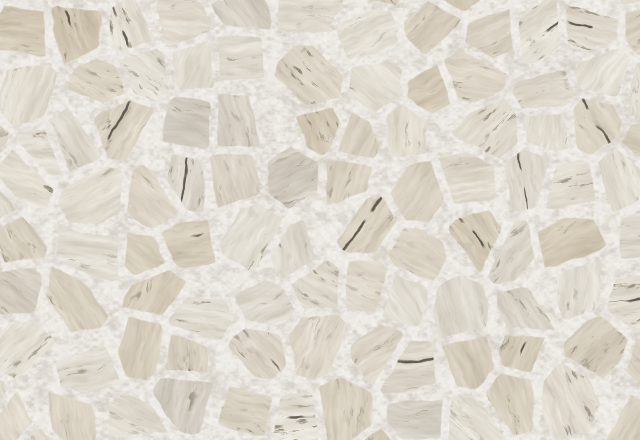
This texture is drawn by a Shadertoy shader. Its source:

```glsl
const float CELLS = 7.9;            // stones per canvas height
const float JITTER = 0.78;          // irregularity of the stone layout
const float GAP = 0.075;            // half joint width, in cells
const float CORNER = 0.035;         // corner rounding, in cells
const float WOBBLE = 0.035;         // roughness of the outlines, in cells
const vec3 GROUT_LIGHT = vec3(0.935, 0.922, 0.902);
const vec3 GROUT_SHADE = vec3(0.845, 0.825, 0.790);
const vec3 STONE_PALE = vec3(0.893, 0.873, 0.832);
const vec3 STONE_TAN = vec3(0.815, 0.775, 0.695);
const vec3 STONE_GREY = vec3(0.825, 0.800, 0.760);
const vec3 VEIN = vec3(0.56, 0.52, 0.45);
const vec3 CRACK = vec3(0.27, 0.24, 0.20);

float hash(vec2 p) {
    return fract(sin(dot(p, vec2(127.1, 311.7))) * 43758.5453);
}

vec2 hash2(vec2 p) {
    return vec2(hash(p), hash(p + 57.3));
}

float noise(vec2 p) {
    vec2 i = floor(p), f = fract(p);
    f = f * f * (3.0 - 2.0 * f);
    return mix(mix(hash(i), hash(i + vec2(1, 0)), f.x),
               mix(hash(i + vec2(0, 1)), hash(i + vec2(1, 1)), f.x), f.y);
}

float fbm(vec2 p) {
    float sum = 0.0, amp = 0.533;
    for (int i = 0; i < 4; i++) {
        sum += amp * noise(p);
        p = p * 2.03 + 17.1;
        amp *= 0.5;
    }
    return sum;
}

float smoothMin(float a, float b, float k) {
    float h = max(k - abs(a - b), 0.0) / k;
    return min(a, b) - h * h * k * 0.25;
}

vec2 sitePoint(vec2 cell) {
    return cell + 0.5 + JITTER * (hash2(cell) - 0.5);
}

// Inner distance to the stone outline; also gives its cell and local grain axes
float stoneDistance(vec2 p, out vec2 cell, out vec2 local) {
    vec2 base = floor(p);
    float nearest = 1e5;
    for (int y = -1; y <= 1; y++)
    for (int x = -1; x <= 1; x++) {
        vec2 c = base + vec2(x, y);
        vec2 d = sitePoint(c) - p;
        if (dot(d, d) < nearest) { nearest = dot(d, d); cell = c; }
    }
    vec2 site = sitePoint(cell);

    // Straight cuts halfway to each neighbour
    float border = 1.0;
    for (int y = -2; y <= 2; y++)
    for (int x = -2; x <= 2; x++) {
        if (x == 0 && y == 0) continue;
        vec2 other = sitePoint(cell + vec2(x, y));
        float cut = dot(0.5 * (site + other) - p, normalize(other - site));
        border = smoothMin(border, cut, CORNER);
    }

    // Slab sides parallel to the grain
    float angle = 6.2832 * hash(cell + 9.7);
    vec2 axis = vec2(cos(angle), sin(angle));
    vec2 q = p - site;
    local = vec2(dot(q, axis), dot(q, vec2(-axis.y, axis.x)));
    vec2 halfSize = mix(vec2(0.50, 0.33), vec2(0.75, 0.52), hash2(cell + 31.0));
    vec2 side = halfSize - abs(local);
    return smoothMin(border - GAP, smoothMin(side.x, side.y, CORNER), CORNER);
}

vec3 groutColor(vec2 p) {
    float grain = 0.5 * fbm(p * 5.0) + 0.5 * fbm(p * vec2(11.0, 15.0) + 40.0);
    vec3 col = mix(GROUT_SHADE, GROUT_LIGHT, smoothstep(0.22, 0.62, grain));
    return col + 0.045 * (noise(p * 19.0) - 0.5);
}

vec3 stoneColor(vec2 cell, vec2 local) {
    vec2 seed = 40.0 * hash2(cell + 71.0);
    vec2 q = local + seed;
    q.y += 0.09 * (noise(q * 2.2) - 0.5) + 0.03 * (noise(q * 7.0) - 0.5);
    float depth = hash(cell + 13.0);
    float veining = hash(cell + 23.0);

    // Body tone with soft bands along the grain
    vec3 body = mix(STONE_TAN, STONE_GREY, smoothstep(0.55, 0.9, hash(cell + 43.0)));
    vec3 col = mix(STONE_PALE, body, pow(depth, 1.4));
    float bands = fbm(q * vec2(0.9, 6.5));
    float fibres = fbm(q * vec2(3.0, 16.0) + 8.0);
    col += (0.13 * (bands - 0.5) + 0.10 * (fibres - 0.5)) * vec3(0.92, 1.0, 1.12);

    // Fine broken veins and pits, gathered in bands
    float zone = smoothstep(0.42, 0.72, noise(q * vec2(1.1, 4.5) + 20.0));
    float pits = smoothstep(0.58, 0.80, fbm(q * vec2(4.5, 15.0) + 60.0));
    col = mix(col, VEIN, pits * (0.15 + 0.85 * zone) * mix(0.35, 1.0, veining));

    // Rare dark cracks
    float line = smoothstep(0.035, 0.008, abs(local.y - 0.3 * (hash(cell + 3.0) - 0.5) + q.y - local.y - seed.y));
    float broken = smoothstep(0.50, 0.70, noise(q * vec2(4.0, 9.0) + 90.0));
    return mix(col, CRACK, 0.8 * line * broken * step(0.72, veining));
}

void mainImage(out vec4 fragColor, in vec2 fragCoord) {
    vec2 p = fragCoord / iResolution.y * CELLS;
    float pixel = CELLS / iResolution.y;
    vec2 rough = vec2(fbm(p * 4.0), fbm(p * 4.0 + 33.0)) - 0.5;

    vec2 cell, local;
    float inside = stoneDistance(p + WOBBLE * 2.0 * rough, cell, local);
    float cover = smoothstep(-pixel, pixel, inside);
    vec3 col = mix(groutColor(p), stoneColor(cell, local), cover);
    fragColor = vec4(clamp(col, 0.0, 1.0), 1.0);
}
```
